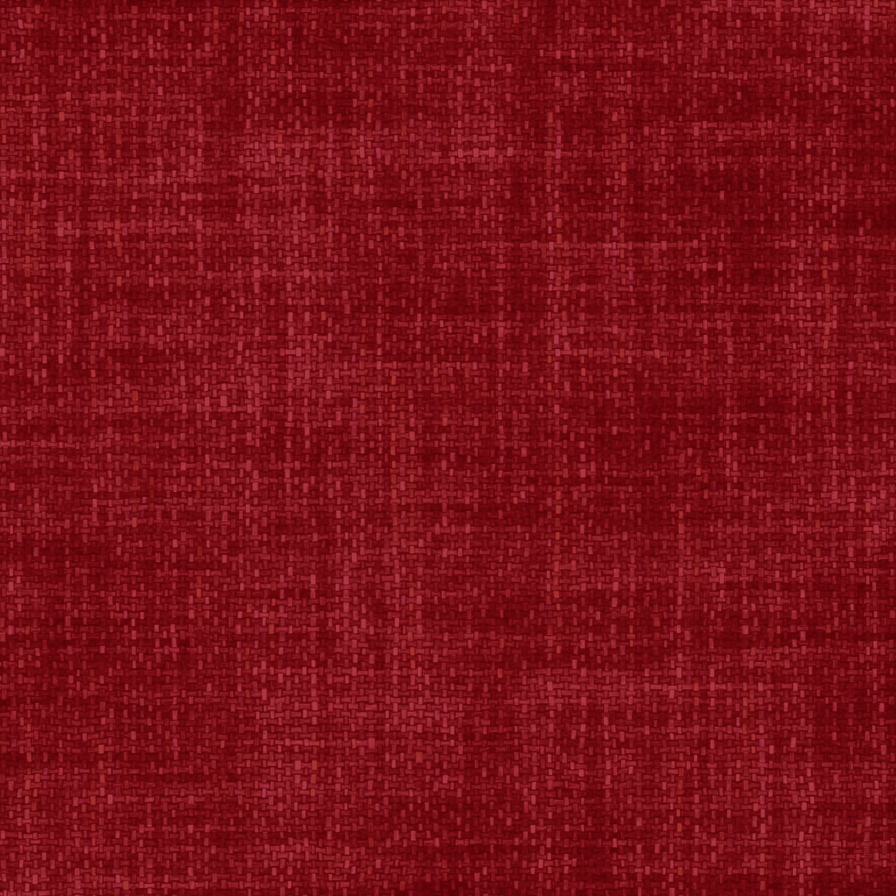
Reproduce this texture procedurally as a Shadertoy shader.

```glsl
#define THREADS vec2(110.0, 126.0)
#define TUFT_HALF vec2(0.34, 0.64)
#define WEFT_HALF vec2(0.74, 0.43)
#define WOBBLE 0.26
#define JITTER 0.16
#define STREAK 0.50
#define TUFT_SPREAD 0.46
#define FIBRE 0.30
#define DEEP_RED vec3(0.345, 0.004, 0.022)
#define MID_RED vec3(0.455, 0.038, 0.068)
#define ROSE vec3(0.675, 0.210, 0.265)
#define RUST vec3(0.650, 0.190, 0.160)

float hash(vec2 p) {
    vec3 q = fract(p.xyx * 0.1031);
    q += dot(q, q.yzx + 33.33);
    return fract((q.x + q.y) * q.z);
}

float noise(vec2 p) {
    vec2 i = floor(p), f = fract(p);
    f = f * f * (3.0 - 2.0 * f);
    float low = mix(hash(i), hash(i + vec2(1, 0)), f.x);
    float high = mix(hash(i + vec2(0, 1)), hash(i + vec2(1, 1)), f.x);
    return mix(low, high, f.y);
}

// Soft rounded pad: the visible part of a thread crossing over another
float crown(vec2 p, vec2 halfSize) {
    float radius = 0.22;
    vec2 q = abs(p) - halfSize + radius;
    float d = length(max(q, 0.0)) + min(max(q.x, q.y), 0.0) - radius;
    return 1.0 - smoothstep(-0.24, 0.12, d);
}

// Uneven dye along one thread, plus bands shared by neighbouring threads
float streak(float along, float across, float thread) {
    float single = noise(vec2(along * 6.0, thread * 7.0 + 3.0));
    float band = noise(vec2(along * 3.0, across * 52.0));
    return 0.6 * single + 0.4 * band - 0.5;
}

void mainImage(out vec4 fragColor, in vec2 fragCoord) {
    vec2 uv = fragCoord / iResolution.y;

    // Slightly uneven thread spacing
    vec2 p = uv * THREADS;
    p.x += WOBBLE * (noise(uv * vec2(50.0, 20.0)) - 0.5) * 2.0;
    p.y += WOBBLE * (noise(uv.yx * vec2(55.0, 24.0) + 70.0) - 0.5) * 2.0;
    vec2 cell = floor(p);
    vec2 local = fract(p) - 0.5;

    // Each point belongs near one upright tuft and one flat weft pad
    bool warpOnTop = mod(cell.x + cell.y, 2.0) < 0.5;
    vec2 stepUp = vec2(0.0, local.y < 0.0 ? -1.0 : 1.0);
    vec2 stepSide = vec2(local.x < 0.0 ? -1.0 : 1.0, 0.0);
    vec2 tuftOffset = warpOnTop ? vec2(0.0) : stepUp;
    vec2 weftOffset = warpOnTop ? stepSide : vec2(0.0);
    vec2 tuftId = cell + tuftOffset;
    vec2 weftId = cell + weftOffset;

    vec2 shift = JITTER * (vec2(hash(tuftId + 31.0), hash(tuftId + 83.0)) - 0.5);
    vec2 tuftPos = local - tuftOffset + shift;
    vec2 weftPos = local - weftOffset;
    weftPos.y += JITTER * (hash(weftId + 47.0) - 0.5);
    vec2 tuftSize = TUFT_HALF * (0.85 + 0.3 * hash(tuftId + 57.0));
    float tuftCover = crown(tuftPos, tuftSize);
    float shadow = crown(tuftPos, tuftSize + 0.14);
    float weftCover = crown(weftPos, WEFT_HALF);

    // Thread brightness
    float warpStreak = streak(uv.y, uv.x, cell.x);
    float weftStreak = streak(uv.x, uv.y + 5.0, cell.y + 300.0);
    float cloud = noise(uv * 6.0 + 20.0) - 0.5;
    float tuftLight = 0.58 + TUFT_SPREAD * (hash(tuftId + 11.0) - 0.5);
    tuftLight += STREAK * (warpStreak + 0.5 * weftStreak);
    float weftLight = 0.42 + 0.5 * TUFT_SPREAD * (hash(weftId + 19.0) - 0.5);
    weftLight += STREAK * (weftStreak + 0.4 * warpStreak);

    // Weft lies below, shaded where it dives under the tufts
    float weftTone = weftCover * max(weftLight, 0.08) * (1.0 - 0.5 * shadow);
    float tone = mix(weftTone, max(tuftLight, 0.08), tuftCover);

    // Fine fibres run along the thread on top
    float upright = noise(uv * vec2(430.0, 220.0));
    float flatFibre = noise(uv * vec2(220.0, 430.0) + 9.0);
    tone += FIBRE * (mix(flatFibre, upright, tuftCover) - 0.5);
    tone += 0.11 + 0.14 * cloud + 0.12 * (warpStreak + weftStreak);
    tone = clamp(tone, 0.0, 1.0);

    // Dye ramp, with a few warmer tufts
    float warmth = smoothstep(0.6, 0.9, noise(vec2(uv.y * 7.0, cell.x * 5.0)));
    vec3 bright = mix(ROSE, RUST, warmth * mix(0.2, 0.8, tuftCover));
    vec3 color = mix(DEEP_RED, MID_RED, min(tone / 0.4, 1.0));
    color = mix(color, bright, clamp((tone - 0.4) / 0.6, 0.0, 1.0));
    fragColor = vec4(color, 1.0);
}
```
